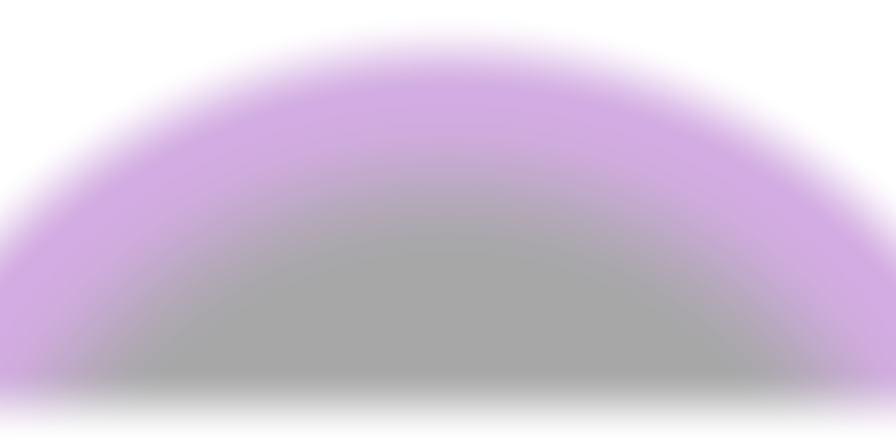
A Shadertoy shader for this background:

```glsl
// A soft violet dome with a grey core, rising from a blurred floor line on white.
// Two discs with wide smooth rims are layered, then cut by a smooth
// horizontal fade near the bottom. Lengths are in canvas heights.

// Coverage of a disc whose rim fades over +-blur
float softDisc(vec2 p, vec2 center, float radius, float blur) {
    return 1.0 - smoothstep(-blur, blur, length(p - center) - radius);
}

void mainImage(out vec4 fragColor, in vec2 fragCoord) {
    // Horizontal origin at the middle, vertical origin at the bottom
    vec2 p = vec2(fragCoord.x - 0.5 * iResolution.x, fragCoord.y) / iResolution.y;

    vec3 white = vec3(1.0);
    vec3 violet = vec3(0.825, 0.675, 0.885);
    vec3 grey = vec3(0.655, 0.655, 0.66);

    // Dome and its core
    float dome = softDisc(p, vec2(0.0, -0.526), 1.409, 0.088);
    float core = softDisc(p, vec2(0.0, -0.45), 1.047, 0.18);

    // Floor fade
    float aboveFloor = smoothstep(0.012, 0.18, p.y);

    vec3 color = mix(white, mix(violet, grey, core), dome * aboveFloor);
    fragColor = vec4(color, 1.0);
}
```
